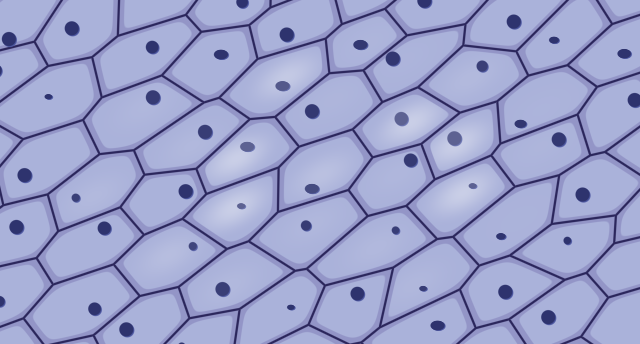
Give the GLSL for this pattern, as a WebGL 2 fragment shader.

```glsl
#version 300 es
precision highp float;
// Plant tissue: slanted, stretched cells with dark walls, pale vacuoles and round nuclei.

uniform vec2 u_resolution;
out vec4 fragColor;

// Lengths are in canvas heights.
const float TILT = 0.50;
const vec2 CELL_SIZE = vec2(0.275, 0.137);
const float JITTER = 0.46;
const float WALL_HALF_WIDTH = 0.0033;
const float RIM_WIDTH = 0.0118;
const float END_RIM_EXTRA = 0.008;
const float CORNER_ROUNDING = 0.008;
const float NUCLEUS_MIN = 0.011;
const float NUCLEUS_MAX = 0.0205;
const vec2 CRESCENT_SHIFT = vec2(0.0028, -0.0028);
const vec2 GLOW_RADII = vec2(0.135, 0.068);

const vec3 WALL_COLOR = vec3(0.17, 0.15, 0.36);
const vec3 RIM_COLOR = vec3(0.575, 0.585, 0.78);
const vec3 VACUOLE_COLOR = vec3(0.668, 0.698, 0.855);
const vec3 GLOW_COLOR = vec3(0.79, 0.81, 0.905);
const vec3 NUCLEUS_COLOR = vec3(0.18, 0.20, 0.43);
const vec3 CRESCENT_COLOR = vec3(0.30, 0.34, 0.63);

vec2 hash2(vec2 p) {
  vec3 q = fract(vec3(p.xyx) * vec3(0.1031, 0.1030, 0.0973));
  q += dot(q, q.yzx + 33.33);
  return fract((q.xx + q.yz) * q.zy);
}

mat2 rotation(float angle) {
  float c = cos(angle), s = sin(angle);
  return mat2(c, s, -s, c);
}

// Jittered brick lattice; alternate rows shift by half a cell.
vec2 site(vec2 id) {
  float rowShift = 0.5 * mod(id.y, 2.0);
  return id + vec2(rowShift, 0.0) + JITTER * (hash2(id + 71.0) - 0.5);
}

float coverage(float dist, float pixel) {
  return smoothstep(-0.75 * pixel, 0.75 * pixel, -dist);
}

vec2 nearestCell(vec2 q) {
  vec2 home = floor(q + 0.5), best = home;
  float bestDist = 1e5;
  for (int y = -2; y <= 2; y++)
    for (int x = -2; x <= 2; x++) {
      vec2 id = home + vec2(x, y);
      vec2 d = site(id) - q;
      if (dot(d, d) < bestDist) {
        bestDist = dot(d, d);
        best = id;
      }
    }
  return best;
}

// x: distance to the wall, y: rounded distance, reduced at the cell ends.
vec2 wallDistance(vec2 q, vec2 id) {
  vec2 a = site(id);
  float nearest = 1e5, sum = 0.0;
  for (int y = -2; y <= 2; y++)
    for (int x = -2; x <= 2; x++) {
      if (x == 0 && y == 0) continue;
      vec2 b = site(id + vec2(x, y));
      vec2 normal = (b - a) / CELL_SIZE;
      float size = length(normal);
      float d = dot(0.5 * (a + b) - q, b - a) / size;
      nearest = min(nearest, d);
      float endness = pow(abs(normal.x) / size, 4.0);
      sum += exp(-(d - END_RIM_EXTRA * endness) / CORNER_ROUNDING);
    }
  return vec2(nearest, -CORNER_ROUNDING * log(sum));
}

// Cells near the middle of the canvas are lit, each by its own amount.
float cellGlow(vec2 id, vec2 canvasHalf) {
  vec2 center = rotation(TILT) * (site(id) * CELL_SIZE);
  float middle = 1.0 - smoothstep(0.45, 0.85, length(center / canvasHalf));
  return middle * smoothstep(0.1, 0.55, hash2(id + 19.0).x);
}

vec3 addNucleus(vec3 color, vec2 p, vec2 id, float glow, float pixel) {
  vec2 place = hash2(id + 131.0) - 0.5, kind = hash2(id + 207.0);
  vec2 center = site(id) * CELL_SIZE + place * vec2(0.15, 0.05);
  vec2 d = rotation(TILT) * (p - center);
  float radius = mix(NUCLEUS_MIN, NUCLEUS_MAX, smoothstep(0.12, 0.5, kind.x));
  d.y *= 1.0 + 0.45 * step(0.8, kind.y);
  vec3 body = mix(NUCLEUS_COLOR, GLOW_COLOR, 0.3 * glow);
  vec3 crescent = mix(CRESCENT_COLOR, GLOW_COLOR, 0.25 * glow);
  color = mix(color, crescent, coverage(length(d - CRESCENT_SHIFT) - radius, pixel));
  return mix(color, body, coverage(length(d) - radius, pixel));
}

void main() {
  float pixel = 1.0 / u_resolution.y;
  vec2 canvasHalf = 0.5 * u_resolution * pixel;
  vec2 p = rotation(-TILT) * (gl_FragCoord.xy * pixel - canvasHalf);
  vec2 q = p / CELL_SIZE;
  vec2 id = nearestCell(q);
  vec2 wall = wallDistance(q, id);

  // Vacuole with a soft inner light, then rim and wall
  vec2 g = (q - site(id)) * CELL_SIZE / GLOW_RADII;
  float light = cellGlow(id, canvasHalf) * (1.0 - smoothstep(0.0, 1.1, length(g)));
  vec3 vacuole = mix(VACUOLE_COLOR, GLOW_COLOR, light);
  vec3 color = mix(RIM_COLOR, vacuole, coverage(RIM_WIDTH - wall.y, pixel));
  color = mix(color, WALL_COLOR, coverage(wall.x - WALL_HALF_WIDTH, pixel));

  // Nuclei may overlap a neighbouring cell
  for (int y = -1; y <= 1; y++)
    for (int x = -1; x <= 1; x++) {
      vec2 other = id + vec2(x, y);
      color = addNucleus(color, p, other, cellGlow(other, canvasHalf), pixel);
    }
  fragColor = vec4(color, 1.0);
}
```
